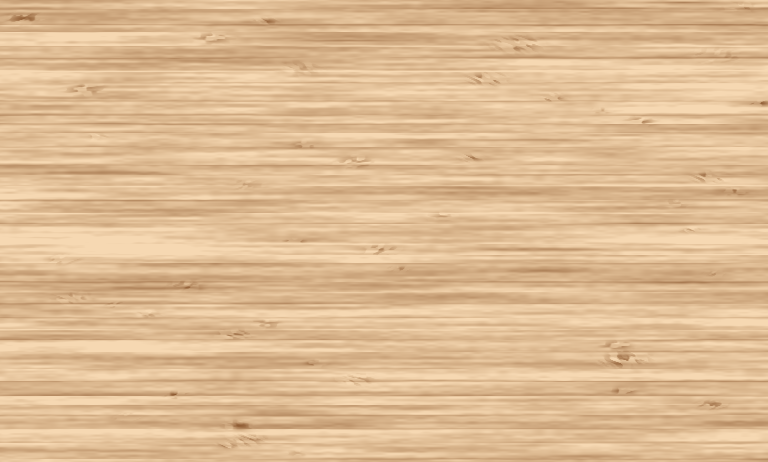
Give the GLSL for this texture, as a Shadertoy shader.

```glsl
// Pale bamboo board: thin horizontal laminated strips with fine grain, seams and small fibrous nodes.

const float STRIPS = 36.0;
const int NODES = 46;
const int STREAKS = 14;
const vec3 BROWN = vec3(0.71, 0.54, 0.38);
const vec3 HONEY = vec3(0.86, 0.72, 0.56);
const vec3 CREAM = vec3(0.95, 0.83, 0.68);

float hash(vec2 p) {
    uvec2 q = uvec2(ivec2(floor(p))) * uvec2(1597334673u, 3812015801u);
    uint n = (q.x ^ q.y) * 1597334673u;
    n = (n ^ (n >> 15)) * 2246822519u;
    n ^= n >> 13;
    return float(n >> 8) / 16777216.0;
}

float noise(vec2 p) {
    vec2 i = floor(p), f = fract(p);
    f = f * f * (3.0 - 2.0 * f);
    float low = mix(hash(i), hash(i + vec2(1, 0)), f.x);
    float high = mix(hash(i + vec2(0, 1)), hash(i + vec2(1, 1)), f.x);
    return mix(low, high, f.y);
}

// Noise centred on zero
float wave(vec2 p) {
    return noise(p) - 0.5;
}

// Uneven lower edge of a strip, in strip units
float stripEdge(float id) {
    return id + 0.65 * hash(vec2(id, 71.0));
}

float stripIndex(float s) {
    float id = floor(s);
    return s < stripEdge(id) ? id - 1.0 : id;
}

// Thin seam whose darkness comes and goes along the board
float seam(vec2 p, float id, float width) {
    float d = abs(p.y - stripEdge(id) / STRIPS);
    float kind = hash(vec2(id, 37.0));
    float strength = kind > 0.75 ? 0.28 : -0.5 * kind - 0.1;
    float fade = smoothstep(0.2, 0.75, noise(vec2(p.x * 2.5, id * 7.0)));
    return strength * fade * (1.0 - smoothstep(0.25 * width, width, d));
}

// Layered grain stretched along the strips
float grain(vec2 p, float id) {
    vec2 q = p + vec2(id * 3.7, 0.0);
    q.y += 0.003 * wave(vec2(q.x * 3.0, p.y * 20.0));
    float tone = 0.30 * wave(q * vec2(1.4, 22.0));
    tone += 0.46 * wave(q * vec2(3.0, 75.0) + 19.0);
    tone += 0.54 * wave(q * vec2(7.0, 165.0) + 43.0);
    tone += 0.22 * wave(q * vec2(45.0, 230.0) + 87.0);
    return tone;
}

// Small cluster of broken fibres with a faint long shadow
float node(vec2 p, vec2 size, float lean, float strength) {
    vec2 q = p / size;
    float body = exp(-dot(q, q));
    float tail = exp(-dot(q * vec2(0.3, 1.2), q * vec2(0.3, 1.2)));
    vec2 fibre = vec2(p.x, p.y + lean * p.x) * vec2(75.0, 190.0);
    float marks = smoothstep(0.42, 0.72, noise(fibre + 300.0 * strength));
    float flecks = smoothstep(0.55, 0.8, noise(fibre * 0.8 + 500.0));
    return body * (0.25 * flecks - strength * marks) - 0.14 * strength * tail;
}

float allNodes(vec2 p, float aspect) {
    float tone = 0.0;
    for (int i = 0; i < NODES; i++) {
        float k = float(i);
        vec2 place = vec2(hash(vec2(k, 101.0)) * aspect, (k + hash(vec2(k, 102.0))) / float(NODES));
        float scale = hash(vec2(k, 103.0));
        vec2 size = mix(vec2(0.018, 0.005), vec2(0.042, 0.014), scale * scale);
        float lean = 0.9 * (hash(vec2(k, 104.0)) - 0.5);
        tone += node(p - place, size, lean, mix(0.3, 1.05, hash(vec2(k, 105.0))));
    }
    return tone;
}

// Long tapering dark stains
float streaks(vec2 p, float aspect) {
    float tone = 0.0;
    for (int i = 0; i < STREAKS; i++) {
        float k = float(i);
        vec2 place = vec2(hash(vec2(k, 201.0)) * aspect, hash(vec2(k, 202.0)));
        float reach = mix(0.08, 0.25, hash(vec2(k, 203.0)));
        float thick = mix(0.002, 0.006, hash(vec2(k, 204.0)));
        vec2 q = (p - place) / vec2(reach, thick);
        float broken = 0.5 + noise(p * vec2(12.0, 190.0));
        tone -= mix(0.15, 0.5, hash(vec2(k, 205.0))) * broken * exp(-dot(q, q));
    }
    return tone;
}

vec3 woodColour(float tone) {
    vec3 dark = mix(BROWN, HONEY, min(tone, 0.62) / 0.62);
    return mix(dark, CREAM, clamp((tone - 0.62) / 0.38, 0.0, 1.15));
}

void mainImage(out vec4 fragColor, in vec2 fragCoord) {
    vec2 p = fragCoord / iResolution.y;
    float aspect = iResolution.x / iResolution.y;
    float id = stripIndex(p.y * STRIPS);

    float tone = 0.65 + 0.30 * (hash(vec2(id, 11.0)) - 0.5);
    tone += 0.25 * wave(vec2(p.x * 1.3 + 9.0, id * 5.0));
    tone += grain(p, id);
    tone += seam(p, id, 0.0036) + seam(p, id + 1.0, 0.0036);
    tone += allNodes(p, aspect) + streaks(p, aspect);

    fragColor = vec4(woodColour(clamp(tone, -0.9, 1.2)), 1.0);
}
```
